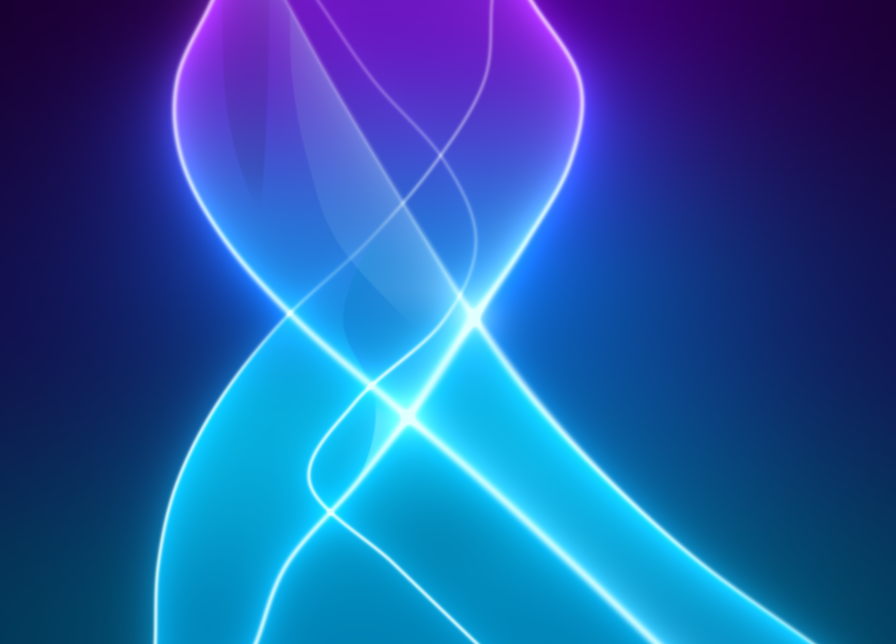
Give the GLSL for this background, as a Shadertoy shader.

```glsl
// Crossing ribbons of light over a violet-to-teal backdrop.
// Each strand is a smooth curve x(t), t running from top to bottom; slope-corrected
// distances to the strands give cores, halos and one-sided silky sheens.

// Strand positions at nine even heights, in canvas heights
const float LEFT_RIM[9]  = float[9](.330, .275, .283, .351, .464, .607, .752, .888, 1.020);
const float RIGHT_RIM[9] = float[9](.824, .900, .886, .817, .732, .650, .554, .446, .397);
const float DIAGONAL[9]  = float[9](.444, .513, .587, .663, .741, .833, .949, 1.089, 1.263);
const float OUTER_ARC[9] = float[9](.764, .752, .678, .571, .437, .339, .275, .246, .241);
const float INNER_ARC[9] = float[9](.493, .580, .690, .739, .687, .551, .481, .611, .741);
const float PETAL[9]     = float[9](.740, .710, .660, .576, .533, .583, .553, .450, .400);
const float VEIL[9]      = float[9](.450, .454, .478, .524, .634, .760, .860, .960, 1.060);

const vec3 EDGE_TOP = vec3(.09, .0, .18), EDGE_MID = vec3(.07, .04, .27), EDGE_LOW = vec3(.01, .19, .31);
const vec3 CORE_TOP = vec3(.29, .0, .55), CORE_MID = vec3(.04, .34, .66), CORE_LOW = vec3(.0, .49, .66);
const vec3 SILK_TOP = vec3(.42, .09, .77), SILK_MID = vec3(.13, .48, .86);
const vec3 SILK_CYAN = vec3(.02, .69, .87), SILK_LOW = vec3(.0, .52, .72);
const vec3 GLOW_TOP = vec3(.70, .22, .90), GLOW_LOW = vec3(.08, .75, .95);
const vec3 PETAL_BLUE = vec3(.06, .48, .80), PALE = vec3(.72, .92, 1.);
const vec2 UPPER_NODE = vec2(.734, .492), LOWER_NODE = vec2(.636, .650);
const float SOFT = .0025;

// Cubic spline: returns position and slope at height t
vec2 strand(float k[9], float t) {
    float f = clamp(t, 0., 1.) * 8.;
    int i = min(int(f), 7);
    float u = f - float(i), b = k[i], c = k[i + 1];
    float a = i > 0 ? k[max(i - 1, 0)] : 2. * b - c;
    float d = i < 7 ? k[min(i + 2, 8)] : 2. * c - b;
    float m = .5 * (c - a), n = .5 * (d - b);
    float q = 3. * (c - b) - 2. * m - n, r = 2. * (b - c) + m + n;
    return vec2(b + u * (m + u * (q + u * r)), 8. * (m + u * (2. * q + 3. * u * r)));
}

// Signed distance to a strand, positive on its right
float side(vec2 s, float x) { return (x - s.x) * inversesqrt(1. + s.y * s.y); }

float inside(float d) { return smoothstep(-SOFT, SOFT, d); }

// Light that fades away on the positive side only
float sheen(float d, float reach) { return inside(d) * exp(-max(d, 0.) / reach); }

float core(float d, float width) { return exp(-d * d / (width * width)); }

float halo(float d, float reach) { return exp(-abs(d) / reach); }

// Bump that rises around a, falls around b
float band(float t, float a, float b, float blur) {
    return smoothstep(a - blur, a + blur, t) * (1. - smoothstep(b - blur, b + blur, t));
}

vec3 ramp(float t, vec3 top, vec3 mid, vec3 low) {
    return mix(mix(top, mid, smoothstep(0., .5, t)), low, smoothstep(.45, 1., t));
}

vec3 backdrop(float x, float t) {
    float w = (x - .75) / (.42 + .09 * t);
    return mix(ramp(t, EDGE_TOP, EDGE_MID, EDGE_LOW), ramp(t, CORE_TOP, CORE_MID, CORE_LOW), exp(-w * w));
}

vec3 silk(float t) {
    vec3 c = mix(SILK_TOP, SILK_MID, smoothstep(0., .44, t));
    c = mix(c, SILK_CYAN, smoothstep(.38, .66, t));
    return mix(c, SILK_LOW, smoothstep(.68, 1., t));
}

void mainImage(out vec4 fragColor, in vec2 fragCoord) {
    vec2 p = fragCoord / iResolution.y;
    float x = p.x, t = 1. - p.y;
    float left = side(strand(LEFT_RIM, t), x), right = side(strand(RIGHT_RIM, t), x);
    float diag = side(strand(DIAGONAL, t), x), outer = side(strand(OUTER_ARC, t), x);
    float inner = side(strand(INNER_ARC, t), x), petal = side(strand(PETAL, t), x);
    float veil = side(strand(VEIL, t), x);
    float low = smoothstep(.3, .65, t), upper = 1. - smoothstep(.44, .52, t);
    vec3 glow = mix(GLOW_TOP, GLOW_LOW, smoothstep(0., .5, t));

    // Silk body between the outermost strands
    float body = inside(max(left, outer)) * inside(-min(right, diag));
    vec3 col = mix(backdrop(x, t), silk(t), body * .94);

    // Dark hollow, petal and faint overlapping folds
    vec2 hollow = (vec2(x, t) - vec2(.68, .84)) / vec2(.11, .09);
    col = mix(col, SILK_LOW * .92, .55 * body * exp(-dot(hollow, hollow)));
    float petalLight = sheen(petal, .075) * inside(-right);
    col = mix(col, PETAL_BLUE, .75 * petalLight * band(t, .38, .59, .035) * inside(-diag));
    col = mix(col, PALE, .35 * petalLight * band(t, .63, .74, .03));
    float leaf = inside(x - .345 - 1.6 * t * t * t) * inside(.418 - .12 * t * t - x);
    col *= 1. - .10 * leaf * (1. - smoothstep(.25, .34, t));

    // Pale veil and sheens along the strands
    float fold = inside(veil) * inside(-diag) * upper;
    col = mix(col, PALE, fold * (.10 + .07 * low));
    col = mix(col, PALE, sheen(-diag, .05) * (.28 + .2 * low) * upper);
    col = mix(col, PALE, sheen(-right, .035) * .55 * band(t, .30, .66, .1));
    col = mix(col, PALE, sheen(left, .03) * .38 * smoothstep(.5, .7, t));
    col = mix(col, glow, sheen(-diag, .07) * .6 * smoothstep(.45, .6, t));
    col = mix(col, glow, (sheen(left, .06) + sheen(-right, .06)) * .5 * (1. - smoothstep(.2, .5, t)));

    // Halos
    float halos = .34 * (halo(left, .026) + halo(right, .026)) + .30 * halo(outer, .028) * low
        + .34 * halo(diag, .024) * low + .16 * halo(inner, .02) * (.25 + low);
    col += glow * halos * .85;
    col += vec3(.02, .12, .34) * (1. - body) * (halo(left, .09) + halo(right, .09)) * band(t, .1, .55, .15);

    // Bright cores, swelling where the strands cross
    float swell = exp(-pow((t - .57) / .15, 2.));
    float lines = .82 * core(left, .0042 + .003 * low) + .85 * core(right, .0042 + .004 * swell);
    lines += core(diag, .004 + .003 * swell) * mix(.25, .85, low) * (1. - .35 * smoothstep(.75, 1., t));
    lines += core(outer, .0034) * mix(.42, .85, smoothstep(.45, .65, t)) * (1. - .5 * band(t, .33, .46, .04));
    lines += core(inner, .0034) * mix(.28, .85, smoothstep(.42, .58, t));
    float nodes = exp(-length(vec2(x, t) - UPPER_NODE) / .026) + .7 * exp(-length(vec2(x, t) - LOWER_NODE) / .022);
    vec3 lineColor = mix(vec3(.93, .78, 1.), vec3(.88, 1., 1.), smoothstep(0., .4, t));
    col = mix(col, lineColor, clamp(lines + .75 * nodes, 0., 1.));

    fragColor = vec4(clamp(col, 0., 1.), 1.);
}
```
